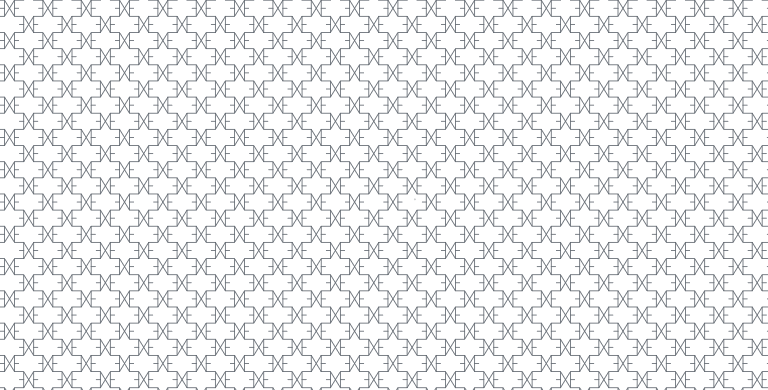
Write a WebGL 2 fragment shader that draws this pattern.

```glsl
#version 300 es
precision highp float;
// Thin grey lattice of staggered bow-ties that enclose star-shaped cells.

uniform vec2 u_resolution;
out vec4 fragColor;

// Lengths are in column pitches.
const float COLUMNS = 20.03;         // repeats across the canvas
const float ROW_PITCH = 0.4211;      // height of one staggered row
const vec2 FIRST_CENTER = vec2(0.248, 0.216); // from the top left corner
const float BAR_X = 0.13;            // bow-tie half width
const float TICK_LENGTH = 0.105;
const float HALF_LINE = 0.0113;
const vec3 PAPER = vec3(1.0);
const vec3 INK = vec3(0.40, 0.425, 0.455);

float segmentDistance(vec2 p, vec2 a, vec2 b) {
    vec2 ab = b - a;
    float t = clamp(dot(p - a, ab) / dot(ab, ab), 0.0, 1.0);
    return length(p - a - t * ab);
}

// Box-filtered line coverage, also correct for lines thinner than a pixel.
float stroke(vec2 p, vec2 a, vec2 b, float halfWidth, float pixel) {
    float d = segmentDistance(p, a, b);
    float inner = clamp((halfWidth - d) / pixel + 0.5, 0.0, 1.0);
    float outer = clamp((-halfWidth - d) / pixel + 0.5, 0.0, 1.0);
    return inner - outer;
}

float over(float a, float b) {
    return 1.0 - (1.0 - a) * (1.0 - b);
}

// Offset from the nearest bow-tie center, odd rows shifted by half a pitch.
vec2 staggeredCell(vec2 p, float rowPitch) {
    float row = floor(p.y / rowPitch + 0.5);
    float x = p.x - 0.5 * mod(row, 2.0);
    return vec2(fract(x + 0.5) - 0.5, p.y - row * rowPitch);
}

float bowTie(vec2 cell, float halfWidth, float pixel) {
    vec2 q = abs(cell);
    vec2 corner = vec2(BAR_X, 0.5 * ROW_PITCH);
    vec2 barFoot = vec2(BAR_X, 0.0);
    // Crossing diagonals
    float ink = stroke(q, vec2(0.0), corner, halfWidth, pixel);
    ink = over(ink, stroke(q, vec2(0.0), corner * vec2(-1.0, 1.0), halfWidth, pixel));
    // Side bars
    ink = over(ink, stroke(q, barFoot, corner, halfWidth, pixel));
    // Links to the bars of the adjacent rows
    ink = over(ink, stroke(q, corner, vec2(0.5 - BAR_X, corner.y), halfWidth, pixel));
    // Short middle ticks
    vec2 tickEnd = barFoot + vec2(TICK_LENGTH, 0.0);
    return over(ink, stroke(q, barFoot, tickEnd, halfWidth, pixel));
}

float speck(vec2 p, vec2 center, float radius, float pixel) {
    return 1.0 - smoothstep(radius - 0.5 * pixel, radius + 0.5 * pixel, length(p - center));
}

void main() {
    float pixel = COLUMNS / u_resolution.x;
    vec2 fromTop = vec2(gl_FragCoord.x, u_resolution.y - gl_FragCoord.y) * pixel;

    vec2 cell = staggeredCell(fromTop - FIRST_CENTER, ROW_PITCH);
    float ink = bowTie(cell, HALF_LINE, pixel);

    // One faint stray dot on the paper
    ink = over(ink, 0.3 * speck(fromTop, vec2(10.82, 5.2), 0.025, pixel));

    fragColor = vec4(mix(PAPER, INK, ink), 1.0);
}
```
